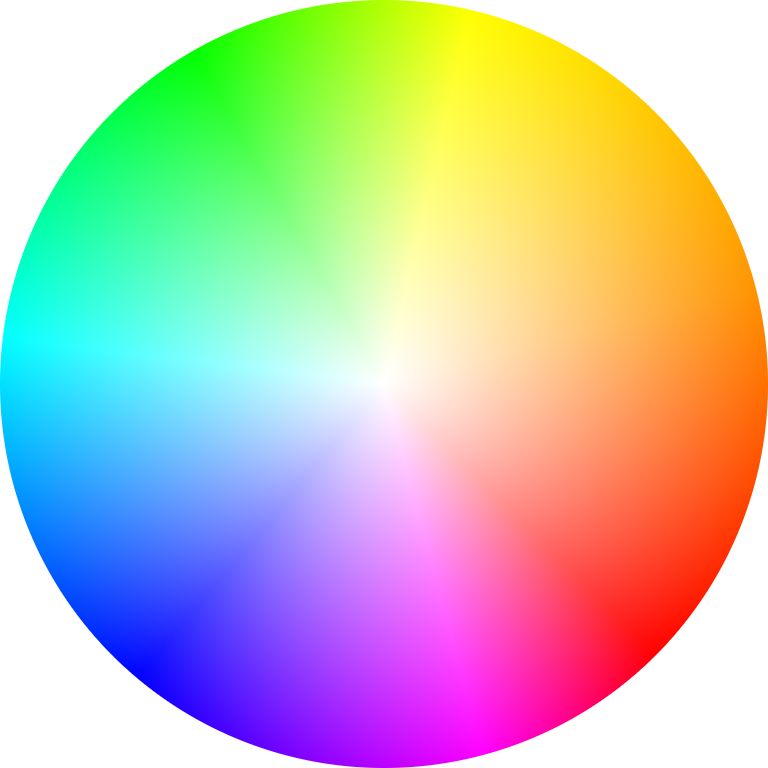
This background is drawn by a WebGL 1 fragment shader. Its source:

```glsl
precision highp float;
// A painter's colour wheel: uneven hue stops around the rim, fading to white at the centre.

uniform vec2 u_resolution;

const float DEGREES_PER_RADIAN = 57.29578;
const float RED_ANGLE = -45.0;
const float WHEEL_RADIUS = 0.5;
const vec3 WHITE = vec3(1.0);

// Adds the hue gained while the angle sweeps from one stop to the next.
float hueSpan(float angle, float start, float end, float gain) {
  return gain * clamp((angle - start) / (end - start), 0.0, 1.0);
}

// Maps a wheel angle to a spectral hue, both in degrees.
float wheelHue(float angle) {
  float hue = hueSpan(angle, 0.0, 60.0, 35.0);    // red to orange
  hue += hueSpan(angle, 60.0, 122.0, 25.0);       // orange to yellow
  hue += hueSpan(angle, 122.0, 165.0, 60.0);      // yellow to green
  hue += hueSpan(angle, 165.0, 218.0, 60.0);      // green to cyan
  hue += hueSpan(angle, 218.0, 275.0, 60.0);      // cyan to blue
  hue += hueSpan(angle, 275.0, 330.0, 60.0);      // blue to magenta
  hue += hueSpan(angle, 330.0, 360.0, 60.0);      // magenta to red
  return hue;
}

// Fully saturated colour of a hue in degrees.
vec3 pureColor(float hue) {
  vec3 sector = mod(hue / 60.0 + vec3(0.0, 4.0, 2.0), 6.0);
  return clamp(abs(sector - 3.0) - 1.0, 0.0, 1.0);
}

// Wheel colour at a point measured from the centre.
vec3 wheelColor(vec2 point, float radius) {
  float dist = length(point);
  float angle = dist > 0.0 ? atan(point.y, point.x) * DEGREES_PER_RADIAN : 0.0;
  float hue = wheelHue(mod(angle - RED_ANGLE, 360.0));
  float saturation = clamp(dist / radius, 0.0, 1.0);
  return mix(WHITE, pureColor(hue), saturation);
}

void main() {
  float side = min(u_resolution.x, u_resolution.y);
  vec2 point = (gl_FragCoord.xy - 0.5 * u_resolution) / side;

  // Disc with a one-pixel soft rim on white
  float rim = length(point) - WHEEL_RADIUS;
  float coverage = clamp(0.5 - rim * side, 0.0, 1.0);
  vec3 color = mix(WHITE, wheelColor(point, WHEEL_RADIUS), coverage);

  gl_FragColor = vec4(color, 1.0);
}
```
